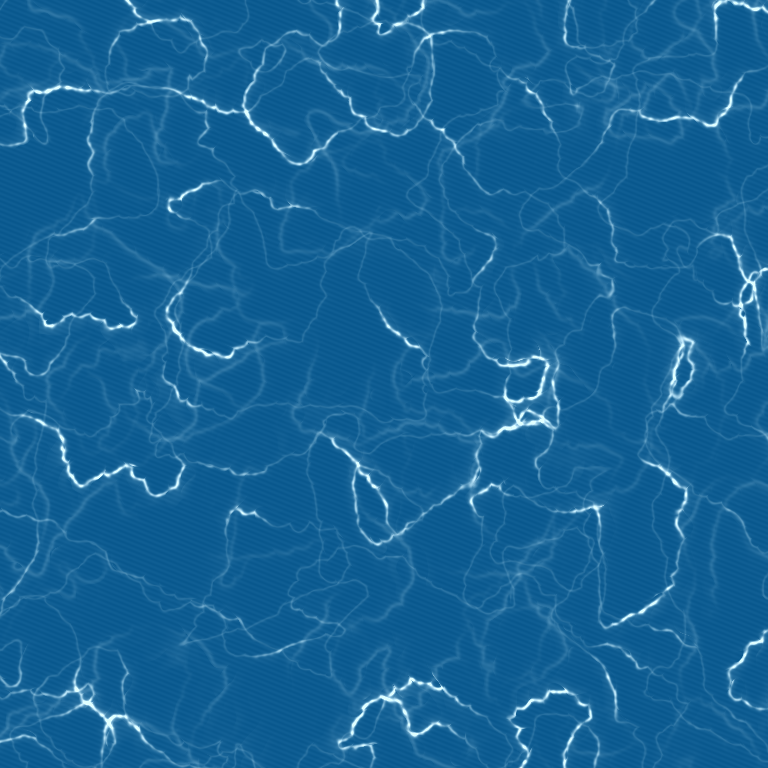
A three.js fragment shader for this texture:

```glsl
// Blue water crossed by thin, broken caustic lines of light.
// Each layer traces the zero contour of a warped noise field; dividing by the
// slope keeps its width even, and a slow noise fades it in and out.

#define FIELD_SCALE 4.8
#define WARP_COARSE 0.060
#define WARP_FINE 0.017
#define LINE_WIDTH 0.0019
#define GLOW_WIDTH 0.007
#define BRIGHT_GAIN 0.85
#define FAINT_GAIN 0.13
#define MIN_SLOPE 2.2
#define WEAVE_DEPTH 0.013
#define WATER vec3(0.045, 0.355, 0.565)
#define LIGHT vec3(0.77, 0.93, 1.00)

varying vec2 vUv;

const float TAU = 6.2831853;

float hash(vec2 p) {
  vec3 q = fract(vec3(p.xyx) * 0.1031);
  q += dot(q, q.yzx + 33.33);
  return fract((q.x + q.y) * q.z);
}

float cornerSlope(vec2 cell, vec2 offset) {
  float angle = TAU * hash(cell);
  return dot(vec2(cos(angle), sin(angle)), offset);
}

// Gradient noise, roughly -0.6 to 0.6
float noise(vec2 p) {
  vec2 i = floor(p);
  vec2 f = p - i;
  vec2 u = f * f * f * (f * (f * 6.0 - 15.0) + 10.0);
  vec2 e = vec2(1.0, 0.0);
  float low = mix(cornerSlope(i, f), cornerSlope(i + e.xy, f - e.xy), u.x);
  float high = mix(cornerSlope(i + e.yx, f - e.yx), cornerSlope(i + e.xx, f - e.xx), u.x);
  return mix(low, high, u.y);
}

// Broad bends plus small creases that make the lines jagged
vec2 warp(vec2 p) {
  vec2 bend = vec2(noise(p * 8.0 + 11.3), noise(p * 8.0 + 47.9));
  vec2 crease = vec2(abs(noise(p * 32.0 + 83.1)), abs(noise(p * 32.0 + 29.7)));
  return p + WARP_COARSE * bend + WARP_FINE * crease;
}

float waterField(vec2 p, float seed) {
  vec2 q = warp(p + seed) * FIELD_SCALE;
  return noise(q) + 0.4 * noise(q * 2.3 + 5.7) + 0.04;
}

// Signed distance to the contour; flat places swell into soft patches
float contourDistance(vec2 p, float seed) {
  const float h = 0.0012;
  float f = waterField(p, seed);
  vec2 slope = vec2(waterField(p + vec2(h, 0.0), seed),
                    waterField(p + vec2(0.0, h), seed)) - f;
  return f / max(length(slope) / h, MIN_SLOPE);
}

float gaussian(float d, float width) {
  return exp(-d * d / (width * width));
}

// Strong lines: a ragged, glinting core with a glow on one side
float brightLine(vec2 p, float seed) {
  float d = contourDistance(p, seed);
  float strength = smoothstep(-0.02, 0.48, noise(p * 6.5 + seed * 3.0));
  float ragged = noise(p * 120.0 + seed);
  float glint = max(0.9 + 1.8 * ragged, 0.15);
  float width = LINE_WIDTH * (0.8 + 0.4 * strength + 0.5 * ragged);
  float core = gaussian(d, width) * (0.12 + BRIGHT_GAIN * strength * glint);
  float side = d > 0.0 ? GLOW_WIDTH : 0.4 * GLOW_WIDTH;
  return core + exp(-abs(d) / side) * (0.02 + 0.20 * strength);
}

// Weak lines: wider and dim, as if deeper in the water
float faintLine(vec2 p, float seed) {
  float d = contourDistance(p, seed);
  float strength = smoothstep(-0.25, 0.35, noise(p * 7.0 + seed * 2.0));
  return FAINT_GAIN * strength * (gaussian(d, 1.6 * LINE_WIDTH)
       + 0.35 * exp(-abs(d) / GLOW_WIDTH));
}

void main() {
  float light = 0.0;
  for (int i = 0; i < 3; i++) {
    float seed = 3.7 + 7.31 * float(i);
    light += brightLine(vUv, seed);
    light += faintLine(vUv, seed + 31.4);
  }

  // Barely visible fine weave on the water
  float weave = WEAVE_DEPTH * sin(TAU * dot(vUv, vec2(60.0, 150.0)));

  vec3 color = mix(WATER, LIGHT, min(light, 1.15)) + weave;
  gl_FragColor = vec4(clamp(color, 0.0, 1.0), 1.0);
}
```
